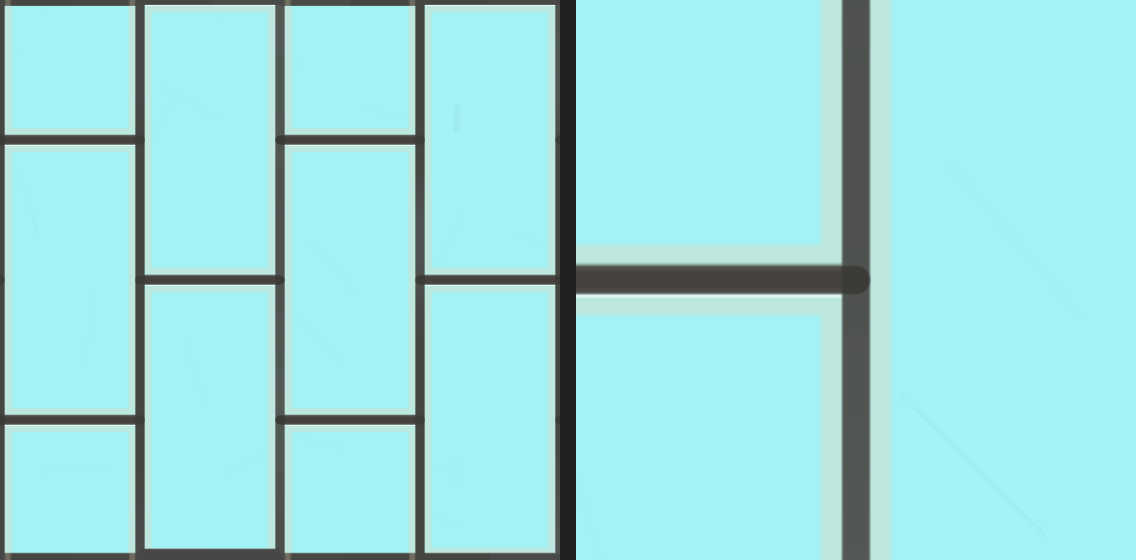
Left, the full canvas; right, a detail of the centre.
A WebGL 1 fragment shader for this pattern:

```glsl
precision highp float;
// Tall pale cyan tiles in a half-drop bond, with cream bevels and dark round-ended joints.

uniform vec2 u_resolution;

const float COLUMNS = 4.0;
const float TILE_HEIGHT = 0.5;
const float JOINT_HALF = 0.0083;
const float BEVEL_REACH = 0.0210;
const float RIM_TOP = 0.0105;
const float RIM_BOTTOM = 0.0125;
const float RIM_THICK = 0.0200;
const float WEAR = 0.13;

const vec3 GLAZE = vec3(0.64, 0.95, 0.96);
const vec3 BEVEL = vec3(0.745, 0.91, 0.875);
const vec3 HIGHLIGHT = vec3(0.90, 0.98, 0.96);
const vec3 JOINT_DARK = vec3(0.27, 0.27, 0.26);
const vec3 JOINT_LIGHT = vec3(0.33, 0.35, 0.34);
const vec3 JOINT_BROWN = vec3(0.275, 0.255, 0.24);
const vec3 CAP = vec3(0.23, 0.23, 0.22);
const vec3 RIM_WARM = vec3(0.60, 0.57, 0.49);
const vec3 GRIME = vec3(0.42, 0.62, 0.62);

float hash(vec2 p) {
  return fract(sin(dot(p, vec2(127.1, 311.7))) * 43758.5453);
}

float noise(vec2 p) {
  vec2 i = floor(p), f = fract(p);
  f = f * f * (3.0 - 2.0 * f);
  return mix(mix(hash(i), hash(i + vec2(1.0, 0.0)), f.x),
             mix(hash(i + vec2(0.0, 1.0)), hash(i + vec2(1.0, 1.0)), f.x), f.y);
}

float segmentDistance(vec2 p, vec2 a, vec2 b) {
  vec2 pa = p - a, ba = b - a;
  return length(pa - ba * clamp(dot(pa, ba) / dot(ba, ba), 0.0, 1.0));
}

// Centre of one horizontal joint; parity 0 for even columns, 1 for odd ones.
vec2 jointCentre(float parity) {
  return vec2((parity + 0.5) / COLUMNS, 0.5 * TILE_HEIGHT * (1.0 - parity));
}

// Offset to the nearest horizontal joint of one column parity.
vec2 jointOffset(vec2 p, float parity) {
  vec2 period = vec2(2.0 / COLUMNS, TILE_HEIGHT);
  return mod(p - jointCentre(parity) + 0.5 * period, period) - 0.5 * period;
}

// Coverage of faint scratches and smudges inside one tile.
float wear(vec2 local, vec2 tile) {
  float amount = 0.0;
  for (int i = 0; i < 2; i++) {
    vec2 seed = tile + float(i) * 17.3;
    vec2 start = vec2(hash(seed) - 0.5, hash(seed + 3.1) - 0.5) * vec2(0.18, 0.40);
    float angle = 6.2832 * hash(seed + 5.7);
    vec2 end = start + vec2(cos(angle), sin(angle)) * 0.12;
    float scratch = 1.0 - smoothstep(0.0004, 0.0016, segmentDistance(local, start, end));
    amount += 0.5 * scratch * hash(seed + 8.9);
  }
  vec2 spot = vec2(hash(tile + 2.3) - 0.5, hash(tile + 6.1) - 0.5) * vec2(0.17, 0.44);
  float smudge = segmentDistance(local, spot, spot + vec2(0.0, 0.04));
  return amount + pow(hash(tile + 9.4), 3.0) * (1.0 - smoothstep(0.003, 0.008, smudge));
}

void main() {
  vec2 p = gl_FragCoord.xy / u_resolution;
  float soft = max(0.0012, 0.7 / min(u_resolution.x, u_resolution.y));
  float column = floor(p.x * COLUMNS);
  float parity = mod(column, 2.0);
  float side = abs(fract(p.x * COLUMNS + 0.5) - 0.5) / COLUMNS;
  float rise = jointOffset(p, parity).y;

  // Glazed face with wear
  float row = floor((p.y - jointCentre(parity).y) / TILE_HEIGHT);
  vec2 middle = vec2((column + 0.5) / COLUMNS,
                     jointCentre(parity).y + (row + 0.5) * TILE_HEIGHT);
  vec3 color = mix(GLAZE, GRIME, WEAR * wear(p - middle, vec2(column, row)));

  // Bevel, with a bright line under each joint and a shadow above it
  float inset = min(side, abs(rise));
  color = mix(color, BEVEL, 1.0 - smoothstep(BEVEL_REACH - 0.002, BEVEL_REACH + 0.002, inset));
  color = mix(color, HIGHLIGHT, 1.0 - smoothstep(0.0, 0.0018, abs(rise + JOINT_HALF + 0.0012)));
  float shadow = step(0.0, rise) * (1.0 - smoothstep(JOINT_HALF - 0.001, JOINT_HALF + 0.003, rise));
  color = mix(color, JOINT_LIGHT, 0.8 * shadow);

  // Vertical joints
  float line = floor(p.x * COLUMNS + 0.5);
  float tone = noise(vec2(line * 7.3, p.y * 3.5));
  vec3 grout = mix(JOINT_DARK, JOINT_LIGHT, smoothstep(0.35, 0.8, tone));
  float upright = 1.0 - smoothstep(JOINT_HALF - soft, JOINT_HALF + soft, side);
  color = mix(color, grout, upright);

  // Horizontal joints, darker where their round ends overlap the uprights
  for (int i = 0; i < 2; i++) {
    vec2 q = jointOffset(p, float(i));
    float d = length(vec2(max(abs(q.x) - 0.5 / COLUMNS, 0.0), q.y));
    float cover = 1.0 - smoothstep(JOINT_HALF - soft, JOINT_HALF + soft, d);
    vec3 bar = mix(JOINT_BROWN, JOINT_LIGHT, smoothstep(0.4, 1.0, d / JOINT_HALF) * 0.6);
    color = mix(color, mix(bar, CAP, upright), cover);
  }

  // Dark rims along the top and bottom, warm at the bevel ends
  float thick = 1.0 - step(0.5, abs(column - 1.0));
  float bottom = mix(RIM_BOTTOM, RIM_THICK, thick);
  float top = mix(RIM_TOP, JOINT_HALF, parity);
  float rim = max(1.0 - smoothstep(bottom - 0.002, bottom + 0.002, p.y),
                  1.0 - smoothstep(top - soft, top + soft, 1.0 - p.y));
  float warm = (1.0 - parity) * (1.0 - smoothstep(0.002, 0.008, abs(side - 0.014)));
  color = mix(color, mix(mix(JOINT_DARK, grout, 0.3), RIM_WARM, 0.5 * warm), rim);

  gl_FragColor = vec4(color, 1.0);
}
```
